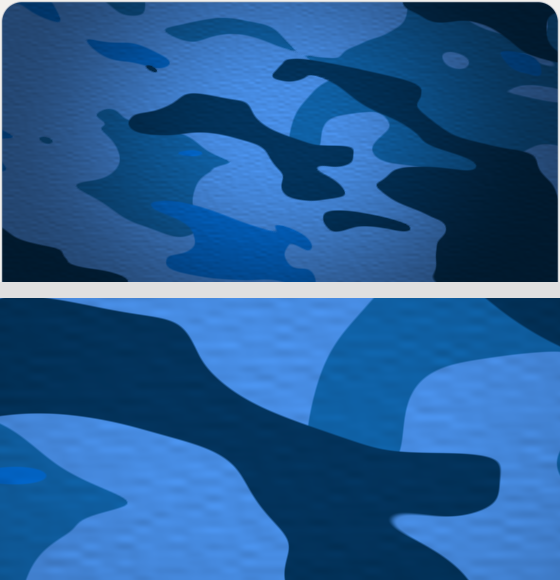
Top: the whole. Bottom: its middle third, enlarged.
A WebGL 2 fragment shader for this pattern:

```glsl
#version 300 es
precision highp float;
// Blue camouflage card with a soft vignette, fine embossed grain and rounded top corners.

uniform vec2 u_resolution;
out vec4 fragColor;

float hash(vec2 p) {
    return fract(sin(dot(p, vec2(127.1, 311.7))) * 43758.5453);
}

float noise(vec2 p) {
    vec2 cell = floor(p), f = fract(p);
    vec2 s = f * f * f * (f * (f * 6.0 - 15.0) + 10.0);
    float low = mix(hash(cell), hash(cell + vec2(1, 0)), s.x);
    float high = mix(hash(cell + vec2(0, 1)), hash(cell + vec2(1, 1)), s.x);
    return mix(low, high, s.y);
}

// Warped two-octave field, giving lobes and tapering tongues
float blobField(vec2 p, float seed) {
    p += seed;
    vec2 warp = vec2(noise(p * 1.7 + 3.1), noise(p * 1.7 + 17.4)) - 0.5;
    p += 0.9 * warp;
    return 0.74 * noise(p) + 0.26 * noise(p * 2.3 + 8.6);
}

// Antialiased mask of the field above a level
float patchMask(vec2 p, float seed, float level) {
    float field = blobField(p, seed) - level;
    float edge = max(fwidth(field), 0.001);
    return smoothstep(-edge, edge, field);
}

// Distance to a panel with rounded top corners that runs off the bottom
float panelDistance(vec2 p, float aspect) {
    float radius = 0.07, inset = 0.008;
    vec2 q = vec2(abs(p.x - 0.5 * aspect) - 0.5 * aspect, p.y - 1.0) + inset + radius;
    return length(max(q, 0.0)) + min(max(q.x, q.y), 0.0) - radius;
}

void main() {
    vec2 p = gl_FragCoord.xy / u_resolution.y;
    float aspect = u_resolution.x / u_resolution.y;
    float pixel = 1.0 / u_resolution.y;

    // Camouflage layers, wider than tall and leaning down to the right
    vec2 flow = vec2(p.x * 1.9, p.y * 3.6 + p.x * 0.7);
    vec3 color = vec3(0.28, 0.55, 0.89);
    color = mix(color, vec3(0.06, 0.38, 0.65), patchMask(flow * 0.85, 21.3, 0.49));
    color = mix(color, vec3(0.01, 0.41, 0.81), patchMask(flow * 0.9, 47.8, 0.63));
    color = mix(color, vec3(0.01, 0.20, 0.36), patchMask(flow, 73.6, 0.58));

    // Vignette around a point just above the middle
    vec2 fromCenter = (p - vec2(0.5 * aspect, 0.54)) * vec2(0.95, 1.15);
    color *= mix(1.0, 0.5, smoothstep(0.1, 0.98, length(fromCenter)));

    // Embossed grain of short horizontal threads
    vec2 thread = p * vec2(48.0, 105.0);
    float relief = noise(thread) - noise(thread + vec2(0.2, 0.7));
    color *= 1.0 + 0.09 * relief;

    // Pale surround with a blue-grey shade along the panel edge
    float d = panelDistance(p, aspect);
    vec3 surround = mix(vec3(0.72, 0.75, 0.79), vec3(0.95, 0.94, 0.93), smoothstep(0.0, 0.006, d));
    color = mix(color, surround, smoothstep(-0.7 * pixel, 0.7 * pixel, d));

    fragColor = vec4(color, 1.0);
}
```
